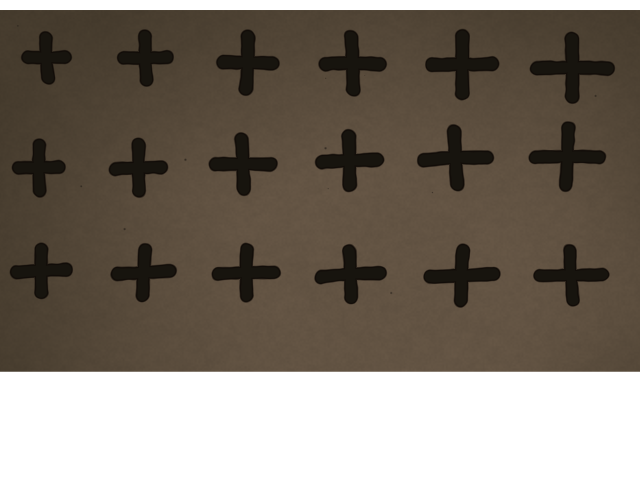
Give the GLSL for this pattern, as a Shadertoy shader.

```glsl
// Three rows of six hand-inked plus signs on a dim sheet of brown paper, with white
// margins above and below. Each plus is two wobbly capsules, placed by row and column
// formulas with hashed jitter; value noise supplies the grain, stains and lighting.

const int COLUMNS = 6;
const int ROWS = 3;
const float STROKE_RADIUS = 0.0143;
const float PAPER_BOTTOM = 0.2257;
const float PAPER_TOP = 0.979;
const vec3 MARGIN_COLOUR = vec3(1.0);
const vec3 PAPER_LIGHT = vec3(0.39, 0.33, 0.265);
const vec3 PAPER_SHADE = vec3(0.27, 0.23, 0.175);
const vec3 INK_FILL = vec3(0.092, 0.078, 0.055);
const vec3 INK_RIM = vec3(0.06, 0.04, 0.025);

float hash(vec2 p) {
    vec3 q = fract(p.xyx * 0.1031);
    q += dot(q, q.yzx + 33.33);
    return fract((q.x + q.y) * q.z);
}

// Random pair in -1..1
vec2 jitter(vec2 id, float seed) {
    return 2.0 * vec2(hash(id + seed), hash(id + seed + 17.3)) - 1.0;
}

float valueNoise(vec2 p) {
    vec2 cell = floor(p), f = fract(p);
    f = f * f * (3.0 - 2.0 * f);
    float low = mix(hash(cell), hash(cell + vec2(1, 0)), f.x);
    float high = mix(hash(cell + vec2(0, 1)), hash(cell + vec2(1, 1)), f.x);
    return mix(low, high, f.y);
}

float fbm(vec2 p) {
    float sum = 0.0, amplitude = 0.5;
    for (int i = 0; i < 4; i++) {
        sum += amplitude * valueNoise(p);
        p = p * 2.03 + 11.7;
        amplitude *= 0.5;
    }
    return sum;
}

// Capsule along x, slightly bowed and swollen at its tips
float strokeDistance(vec2 p, float halfLength, float bow, float radius) {
    float along = clamp(p.x / halfLength, -1.0, 1.0);
    p.y -= bow * along * along;
    p.x -= along * halfLength;
    return length(p) - radius * (0.96 + 0.08 * along * along);
}

// Plus of two strokes, each with its own slope
float plusDistance(vec2 p, vec2 halfSize, vec2 slope, vec2 bow, float radius) {
    vec2 flat_ = vec2(p.x, p.y - slope.x * p.x);
    vec2 upright = vec2(p.y, p.x - slope.y * p.y);
    return min(strokeDistance(flat_, halfSize.x, bow.x, radius),
               strokeDistance(upright, halfSize.y, bow.y, radius));
}

// Columns spread apart to the right; every row drifts at its own rate
vec2 plusCentre(float column, float row) {
    vec3 drift = vec3(-0.0040, 0.0052, -0.0014);
    vec3 shift = vec3(0.003, -0.007, -0.001);
    float x = 0.0903 + 0.2049 * column + 0.0031 * column * column;
    float y = 0.880 - 0.241 * row + 0.009 * row * row;
    return vec2(x + shift[int(row)], y + drift[int(row)] * column);
}

// Arms grow to the right, most of all in the top row
vec2 plusHalfSize(float column, float row) {
    return vec2(0.037 + 0.0075 * row + column * (0.0068 - 0.0020 * row),
                0.044 + 0.0015 * row + column * (0.0035 - 0.0012 * row));
}

float inkDistance(vec2 p) {
    float nearest = 1.0;
    for (int r = 0; r < ROWS; r++)
    for (int c = 0; c < COLUMNS; c++) {
        float column = float(c), row = float(r);
        vec2 id = vec2(column, row) + 3.0;
        vec2 centre = plusCentre(column, row) + jitter(id, 5.0) * vec2(0.004, 0.003);
        vec2 halfSize = plusHalfSize(column, row) + 0.003 * jitter(id, 23.0);
        vec2 slope = vec2(0.02 * row, 0.0) + vec2(0.025, 0.07) * jitter(id, 41.0);
        float radius = STROKE_RADIUS + 0.0006 * jitter(id, 59.0).x;
        nearest = min(nearest, plusDistance(p - centre, halfSize, slope,
                                            0.0022 * jitter(id, 71.0), radius));
    }
    return nearest + 0.0022 * (valueNoise(p * 75.0) - 0.5);
}

// Sparse dark flecks, one candidate per cell
float fleckMask(vec2 p, float cells, float blur) {
    vec2 id = floor(p * cells);
    vec2 offset = fract(p * cells) - 0.5 - 0.3 * jitter(id, 83.0);
    float radius = 0.0022 * hash(id + 97.0);
    float present = step(0.93, hash(id + 31.0));
    return present * (1.0 - smoothstep(radius - blur, radius + blur, length(offset) / cells));
}

vec3 paperColour(vec2 p, float blur) {
    // Light pools right of centre and low; the left and top fall into shade
    vec2 fromPool = (p - vec2(0.80, 0.43)) / vec2(0.95, 0.72);
    float shade = smoothstep(0.25, 1.05, length(fromPool));
    shade += 0.22 * (fbm(p * 5.0) - 0.47);
    vec3 colour = mix(PAPER_LIGHT, PAPER_SHADE, shade);
    colour *= 1.0 + 0.07 * (fbm(p * vec2(60.0, 85.0)) - 0.47);
    colour *= 1.0 + 0.04 * (valueNoise(p * 260.0) - 0.5);
    return colour * (1.0 - 0.45 * fleckMask(p, 14.0, blur));
}

void mainImage(out vec4 fragColor, in vec2 fragCoord) {
    vec2 p = fragCoord / iResolution.y;
    float blur = 1.0 / iResolution.y;
    vec3 colour = paperColour(p, blur);

    // Ink with a darker rim
    float d = inkDistance(p);
    vec3 ink = mix(INK_FILL, INK_RIM, smoothstep(-0.005, -0.001, d));
    colour = mix(ink, colour, smoothstep(-blur, blur, d));

    // Sheet edges against the margins
    float edge = max(PAPER_BOTTOM - p.y, p.y - PAPER_TOP);
    colour = mix(colour, MARGIN_COLOUR, smoothstep(-0.5 * blur, 0.5 * blur, edge));
    fragColor = vec4(colour, 1.0);
}
```
